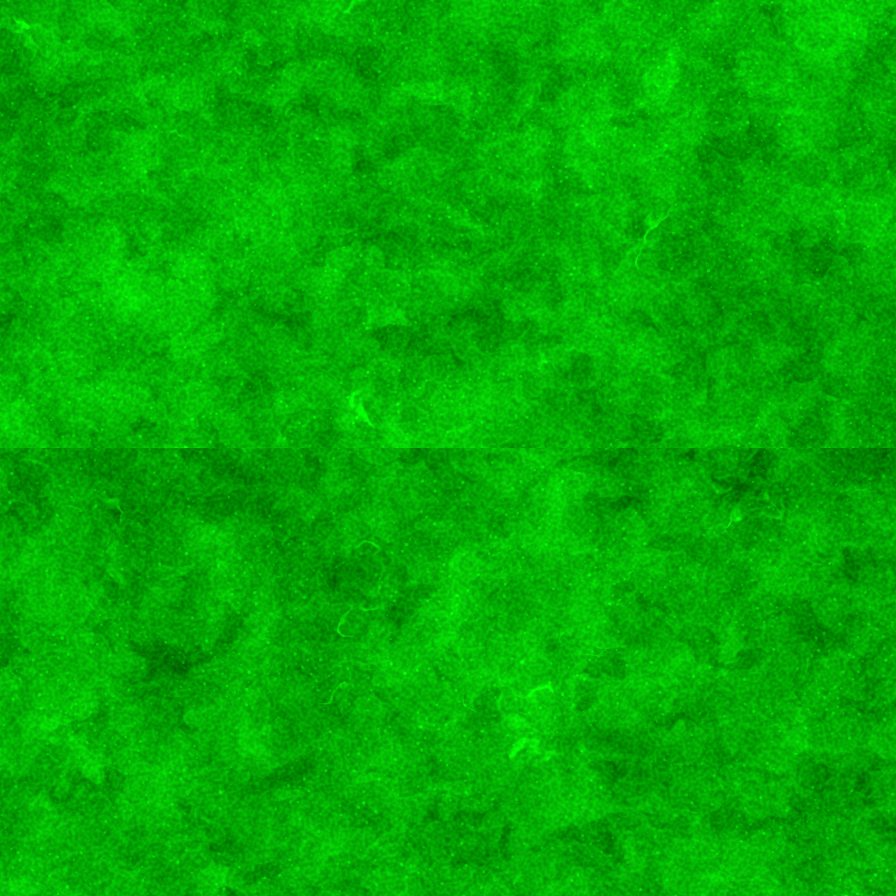
Reproduce this texture procedurally as a WebGL 2 fragment shader.

```glsl
#version 300 es
precision highp float;
// Mottled green mineral surface with dark stains, pale veins, specks and panel seams.

uniform vec2 u_resolution;
out vec4 fragColor;

const float BASE_TONE = 0.668;
const float BROAD_SCALE = 2.6;
const float BROAD_CONTRAST = 0.125;
const float MOTTLE_SCALE = 9.0;
const float MOTTLE_CONTRAST = 0.145;
const float MOTTLE_GAIN = 0.75;
const float WARP_AMOUNT = 0.022;
const vec2 STAIN_SCALE = vec2(14.0, 20.0);
const float STAIN_DEPTH = 0.085;
const vec2 FLAKE_SCALE = vec2(19.0, 23.0);
const float FLAKE_GLOW = 0.065;
const float STREAK_CONTRAST = 0.045;
const float GRAIN_SCALE = 230.0;
const float GRAIN_CONTRAST = 0.145;
const float SPECK_CELLS = 105.0;
const float SPECK_CHANCE = 0.36;
const float SPECK_GLOW = 0.17;
const float VEIN_SCALE = 7.0;
const float VEIN_WIDTH = 0.034;
const float VEIN_GLOW = 0.24;
const float SEAM = 0.5;
const float SEAM_SHADE = 0.05;
const float SEAM_FADE = 0.22;
const mat2 TURN = mat2(0.8, 0.6, -0.6, 0.8);

// Integer hash giving two values in 0..1
vec2 hash2(vec2 cell) {
    uvec2 v = uvec2(ivec2(cell)) * 1664525u + 1013904223u;
    v.x += v.y * 1664525u;
    v.y += v.x * 1664525u;
    v ^= v >> 16u;
    v.x += v.y * 1664525u;
    v.y += v.x * 1664525u;
    v ^= v >> 16u;
    return vec2(v & 65535u) / 65535.0;
}

float cornerSlope(vec2 cell, vec2 offset) {
    float angle = 6.28318 * hash2(cell).x;
    return dot(vec2(cos(angle), sin(angle)), offset);
}

float gradientNoise(vec2 p) {
    vec2 cell = floor(p);
    vec2 f = p - cell;
    vec2 w = f * f * f * (f * (f * 6.0 - 15.0) + 10.0);
    vec2 e = vec2(1.0, 0.0);
    float low = mix(cornerSlope(cell, f), cornerSlope(cell + e, f - e), w.x);
    float high = mix(cornerSlope(cell + e.yx, f - e.yx), cornerSlope(cell + 1.0, f - 1.0), w.x);
    return mix(low, high, w.y);
}

float fractalNoise(vec2 p, int octaves, float gain) {
    float sum = 0.0;
    float amplitude = 1.0;
    for (int i = 0; i < octaves; i++) {
        sum += amplitude * gradientNoise(p);
        p = 2.0 * TURN * p + 19.7;
        amplitude *= gain;
    }
    return sum;
}

// Small round dots, one at most per cell, gathered in loose clusters
float specks(vec2 p, float pixel) {
    vec2 q = TURN * p * SPECK_CELLS;
    vec2 cell = floor(q);
    vec2 center = 0.22 + 0.56 * hash2(cell + 71.0);
    vec2 traits = hash2(cell + 313.0);
    float radius = mix(0.08, 0.21, traits.y * traits.y);
    float blur = pixel * SPECK_CELLS * 0.6;
    float disc = 1.0 - smoothstep(radius - blur, radius + blur, length(q - cell - center));
    float chance = SPECK_CHANCE * (1.0 + 1.8 * gradientNoise(p * 9.0 + 17.0));
    return disc * step(traits.x, chance) * (0.35 + 0.65 * traits.y);
}

// Thin broken filaments along the zero line of a noise field
float veins(vec2 p) {
    float line = abs(fractalNoise(p * VEIN_SCALE + 41.0, 4, 0.5));
    float region = smoothstep(0.14, 0.34, gradientNoise(p * 6.0 + 83.0));
    float breaks = smoothstep(-0.15, 0.25, gradientNoise(p * 28.0 + 7.0));
    return (1.0 - smoothstep(0.2 * VEIN_WIDTH, 1.6 * VEIN_WIDTH, line)) * region * breaks;
}

void main() {
    vec2 p = gl_FragCoord.xy / u_resolution.y;
    float pixel = 1.0 / u_resolution.y;

    // Panels: detail changes abruptly across the horizontal seam
    float upper = step(SEAM, p.y);
    vec2 panel = p + vec2(3.7, 5.3) * upper;
    vec2 warp = vec2(fractalNoise(panel * 16.0 + 5.0, 3, 0.6),
                     fractalNoise(panel * 16.0 + 57.0, 3, 0.6));
    vec2 q = panel + WARP_AMOUNT * warp;

    // Cloudy tone and fine mottling
    float tone = BASE_TONE;
    tone += BROAD_CONTRAST * fractalNoise(p * BROAD_SCALE + 11.0, 2, 0.6);
    tone += MOTTLE_CONTRAST * fractalNoise(q * MOTTLE_SCALE + 29.0, 6, MOTTLE_GAIN);

    // Dark stains and pale flakes with ragged edges
    float stain = fractalNoise(q * STAIN_SCALE + 131.0, 4, 0.5);
    tone -= STAIN_DEPTH * smoothstep(0.17, 0.32, stain);
    float flake = fractalNoise(q * FLAKE_SCALE + 211.0, 4, 0.6);
    tone += FLAKE_GLOW * smoothstep(0.2, 0.45, flake);

    // Faint upright streaks, shade under the seam, and a pale seam line
    tone += STREAK_CONTRAST * gradientNoise(panel * vec2(45.0, 2.0)) * mix(0.5, 1.0, upper);
    float below = SEAM - p.y;
    tone -= SEAM_SHADE * (1.0 - upper) * (1.0 - smoothstep(0.0, SEAM_FADE, below));
    tone += 0.012 * upper * (1.0 - smoothstep(SEAM - pixel, SEAM + pixel, p.x));
    float seamLine = 1.0 - smoothstep(0.0005, 0.0005 + 1.5 * pixel, abs(below));
    tone += 0.04 * seamLine * smoothstep(-0.1, 0.3, gradientNoise(vec2(p.x * 9.0, 3.5)));

    // Veins, specks and grain
    tone += VEIN_GLOW * veins(q);
    tone += SPECK_GLOW * specks(panel, pixel);
    vec2 grain = TURN * panel * GRAIN_SCALE;
    tone += GRAIN_CONTRAST * (gradientNoise(grain) + 0.6 * gradientNoise(TURN * grain * 0.47));

    tone = clamp(tone, 0.36, 1.0);
    float tint = 0.004 + 0.02 * smoothstep(0.5, 0.9, tone);
    fragColor = vec4(tint, tone, tint, 1.0);
}
```
